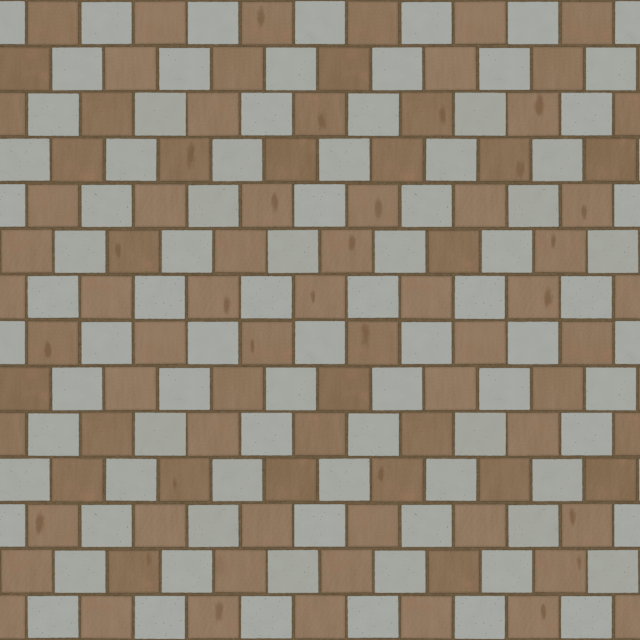
Write a WebGL 1 fragment shader that draws this pattern.

```glsl
precision highp float;
// Staggered wall of pale glazed and worn clay tiles set in brown grout.

uniform vec2 u_resolution;

#define GRID vec2(12.0, 14.0)        // tiles across and down
#define WEAR_PERIOD vec2(6.0, 7.0)   // tiles before the wear repeats
#define JOINT vec2(0.0040, 0.0045)   // grout width
#define CORNER 0.0022                // corner radius
#define PALE vec3(0.652, 0.664, 0.640)
#define PALE_AGED vec3(0.625, 0.630, 0.590)
#define CLAY vec3(0.570, 0.473, 0.380)
#define CLAY_DARK vec3(0.520, 0.425, 0.322)
#define STAIN vec3(0.420, 0.315, 0.215)
#define GROUT vec3(0.415, 0.345, 0.250)

float hash(vec2 p) {
  return fract(sin(dot(p, vec2(127.1, 311.7))) * 43758.545);
}

vec2 hash2(vec2 p) {
  return vec2(hash(p), hash(p + 57.3));
}

// Gradient noise, about -0.7 to 0.7
float noise(vec2 p) {
  vec2 i = floor(p), f = p - i;
  vec2 w = f * f * f * (f * (f * 6.0 - 15.0) + 10.0);
  vec2 x = vec2(1.0, 0.0), y = x.yx;
  float a = dot(hash2(i) * 2.0 - 1.0, f);
  float b = dot(hash2(i + x) * 2.0 - 1.0, f - x);
  float c = dot(hash2(i + y) * 2.0 - 1.0, f - y);
  float d = dot(hash2(i + 1.0) * 2.0 - 1.0, f - 1.0);
  return mix(mix(a, b, w.x), mix(c, d, w.x), w.y);
}

float fbm(vec2 p) {
  float sum = 0.0, gain = 0.6;
  for (int i = 0; i < 4; i++) {
    sum += gain * noise(p);
    p = p * 2.03 + 11.7;
    gain *= 0.5;
  }
  return sum;
}

float roundedBox(vec2 p, vec2 halfSize, float radius) {
  vec2 q = abs(p) - halfSize + radius;
  return length(max(q, 0.0)) + min(max(q.x, q.y), 0.0) - radius;
}

vec3 paleTile(vec2 p, vec2 seed, float edge) {
  vec2 s = p + seed * 7.0;
  vec3 color = mix(PALE, PALE_AGED, 0.65 * pow(hash(seed + 3.0), 2.0));
  color *= 1.0 + 0.035 * fbm(s * 38.0);
  // Faint crazing and small pits
  float craze = 1.0 - smoothstep(0.0, 0.018, abs(noise(s * 55.0)));
  color *= 1.0 - 0.035 * craze * smoothstep(0.05, 0.3, noise(s * 24.0 + 5.0));
  color *= 1.0 - 0.12 * smoothstep(0.40, 0.55, noise(s * 260.0));
  return color * (1.0 - 0.10 * smoothstep(-0.0022, 0.0, edge));
}

vec3 clayTile(vec2 p, vec2 seed, vec2 id, float edge) {
  vec2 s = p + seed * 7.0;
  float dark = pow(hash(seed + 8.0), 2.0);
  dark += 0.65 * fbm(s * vec2(55.0, 20.0)) + 0.35 * noise(s * vec2(190.0, 24.0));
  vec3 color = mix(CLAY, CLAY_DARK, clamp(dark, -0.35, 1.25));
  // Warm worn patch
  float warm = smoothstep(0.05, 0.4, fbm(s * 30.0 + 4.0));
  color = mix(color, vec3(0.60, 0.46, 0.36), 0.55 * warm);
  // Upright dark stain on some tiles
  vec2 at = (hash2(id + 21.0) - 0.5) * vec2(0.065, 0.040);
  vec2 reach = vec2(0.006, 0.016) * (0.7 + 0.7 * hash(id + 31.0));
  float blot = length((p - at) / reach) + 0.9 * fbm(s * vec2(110.0, 45.0));
  float stained = smoothstep(0.60, 0.80, hash(id + 41.0));
  color = mix(color, STAIN, 0.55 * stained * (1.0 - smoothstep(0.35, 1.15, blot)));
  color *= 1.0 + 0.035 * noise(s * 330.0);
  return color * (1.0 - 0.09 * smoothstep(-0.0040, 0.0, edge));
}

void main() {
  vec2 uv = gl_FragCoord.xy / u_resolution;
  float pixel = 1.0 / min(u_resolution.x, u_resolution.y);

  // Each course steps half a tile; the stagger restarts every seven courses
  vec2 q = vec2(uv.x, 1.0 - uv.y) * GRID;
  float course = mod(floor(q.y), WEAR_PERIOD.y);
  q.x += 0.5 * course - 1.5;
  q.x += 0.045 * max(0.0, 1.0 - abs(abs(course - 2.0) - 1.0));
  vec2 id = floor(q);
  vec2 seed = mod(id, WEAR_PERIOD);
  vec2 p = (fract(q) - 0.5) / GRID;

  // Hand-set tile: small shifts in place, size and angle
  vec2 place = p - (hash2(seed + 13.0) - 0.5) * 0.0014;
  float angle = (hash(seed + 17.0) - 0.5) * 0.018;
  place += angle * vec2(-place.y, place.x);
  vec2 halfSize = 0.5 / GRID - 0.5 * JOINT;
  halfSize += (hash2(seed + 19.0) - 0.5) * 0.0010;
  float edge = roundedBox(place, halfSize, CORNER);
  edge += 0.0006 * noise(uv * 150.0);

  // Gritty grout, shaded beside the tiles
  vec3 color = GROUT * (1.0 + 0.16 * fbm(uv * 90.0) + 0.14 * noise(uv * 300.0));
  color *= 0.88 + 0.12 * smoothstep(0.0, 0.0018, edge);

  float isClay = mod(id.x, 2.0);
  vec3 tile = isClay < 0.5 ? paleTile(p, seed, edge) : clayTile(p, seed, id, edge);
  float soft = max(0.75 * pixel, 0.0008);
  color = mix(tile, color, smoothstep(-soft, soft, edge));

  gl_FragColor = vec4(color, 1.0);
}
```
